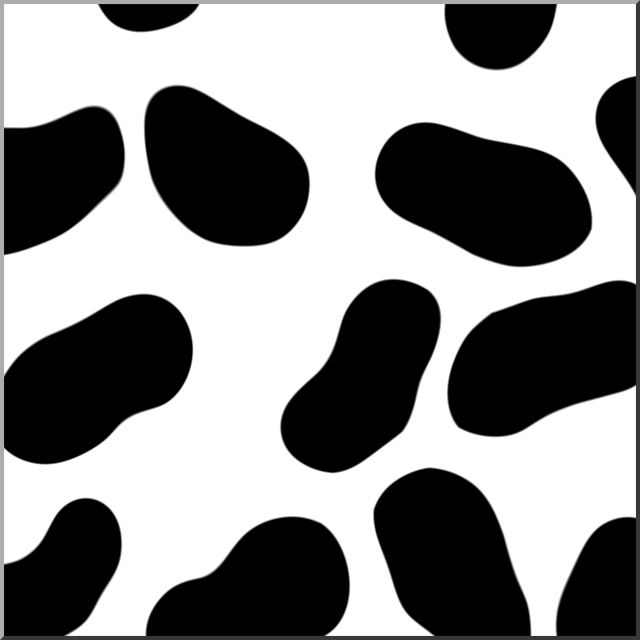
This pattern is drawn by a WebGL 2 fragment shader. Its source:

```glsl
#version 300 es
precision highp float;
// Cow hide: large smooth black patches on white inside a thin bevelled frame.
// Each cell of a staggered, jittered grid holds one patch of three fused lobes;
// a rounded channel keeps neighbouring patches apart.

#define CELL 0.335        // spacing of patches
#define JITTER 0.30       // random shift, in cells
#define LOBE_MIN 0.062    // smallest lobe radius
#define LOBE_MAX 0.104    // largest lobe radius
#define LOBE_STEP 0.088   // distance between lobes
#define FUSE 0.05         // rounding where lobes meet
#define CHANNEL 0.017     // half width of the white channel
#define WARP 0.028        // outline irregularity
#define SOFT 0.0021       // half width of the soft edge
#define BEVEL 0.0065      // frame width
#define SEED 17.0

uniform vec2 u_resolution;
out vec4 fragColor;

const vec3 HIDE_WHITE = vec3(1.0);
const vec3 PATCH_BLACK = vec3(0.0);
const vec3 FRAME_LIGHT = vec3(0.68);
const vec3 FRAME_DARK = vec3(0.22);

vec3 hash3(vec2 p) {
    vec3 q = fract((p.xyx + SEED) * vec3(0.1031, 0.1030, 0.0973));
    q += dot(q, q.yxz + 33.33);
    return fract((q.xxy + q.yzz) * q.zyx);
}

// Smooth vector noise, centred on zero
vec2 noise2(vec2 p) {
    vec2 i = floor(p), f = fract(p);
    f = f * f * f * (f * (f * 6.0 - 15.0) + 10.0);
    vec2 low = mix(hash3(i).xy, hash3(i + vec2(1, 0)).xy, f.x);
    vec2 high = mix(hash3(i + vec2(0, 1)).xy, hash3(i + vec2(1, 1)).xy, f.x);
    return mix(low, high, f.y) - 0.5;
}

float smoothMin(float a, float b, float k) {
    float h = max(k - abs(a - b), 0.0) / k;
    return min(a, b) - h * h * k * 0.25;
}

// Signed distance to one patch: three lobes along a bent axis
float patchDistance(vec2 p, vec2 cell) {
    vec3 rnd = hash3(cell);
    float angle = (rnd.z - 0.5) * 2.4;
    vec2 axis = vec2(cos(angle), sin(angle));
    vec2 normal = vec2(-axis.y, axis.x);
    vec2 center = cell + 0.5 + (rnd.xy - 0.5) * JITTER;
    center.x += 0.45 * mod(cell.y, 2.0);
    vec2 q = p - center * CELL;

    float d = 1.0;
    for (int i = -1; i <= 1; i++) {
        vec3 lobe = hash3(cell * 3.0 + vec2(float(i) + 41.0, 73.0));
        vec2 offset = axis * float(i) * LOBE_STEP * mix(0.8, 1.2, lobe.x)
                    + normal * (lobe.y - 0.5) * LOBE_STEP;
        float radius = mix(LOBE_MIN, LOBE_MAX, lobe.z);
        d = smoothMin(d, length(q - offset) - radius, FUSE);
    }
    return d;
}

// Nearest patch, trimmed back where a second patch comes close
float hideDistance(vec2 p) {
    p += WARP * noise2(p * 6.5);
    vec2 home = floor(p / CELL);
    float nearest = 2.0, second = 2.0;
    for (int y = -2; y <= 2; y++) {
        for (int x = -2; x <= 2; x++) {
            float d = patchDistance(p, home + vec2(x, y));
            second = min(second, max(nearest, d));
            nearest = min(nearest, d);
        }
    }
    float trim = CHANNEL - 0.5 * (second - nearest);
    return -smoothMin(-nearest, -trim, 0.04);
}

void main() {
    vec2 uv = gl_FragCoord.xy / u_resolution;
    float pixel = 1.0 / min(u_resolution.x, u_resolution.y);

    // Patches, shifted so that the grid runs off every side
    float d = hideDistance(uv + vec2(0.12, 0.10));
    float soft = max(SOFT, 0.7 * pixel);
    vec3 color = mix(PATCH_BLACK, HIDE_WHITE, smoothstep(-soft, soft, d));

    // Frame: lit on the left and top, shaded on the right and bottom
    float lit = min(uv.x, 1.0 - uv.y);
    float shaded = min(1.0 - uv.x, uv.y);
    float miter = smoothstep(-pixel, pixel, shaded - lit);
    vec3 frame = mix(FRAME_DARK, FRAME_LIGHT, miter);
    float inside = smoothstep(-0.5 * pixel, 0.5 * pixel, min(lit, shaded) - BEVEL);
    fragColor = vec4(mix(frame, color, inside), 1.0);
}
```
